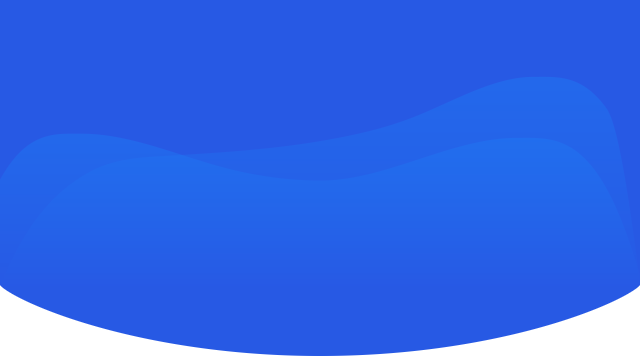
A WebGL 1 fragment shader for this background:

```glsl
precision highp float;
// Blue banner with two translucent fading waves and a bowed lower edge on white.
uniform vec2 u_resolution;

#define GRID vec2(768.0, 426.0)       // design grid spanning the canvas, y down
#define BASE_BLUE vec3(0.153, 0.350, 0.896)
#define GLOW_BLUE vec3(0.120, 0.470, 0.950)
#define PAPER vec3(1.0)
#define WAVE_ALPHA 0.5
#define FADE_END 342.0                // depth at which the waves vanish
#define BOW_TOP 341.0
#define BOW_DEPTH 85.0
#define BOW_POWER 0.8

// Cubic Hermite arc between knots holding (x, y, slope).
float arc(float x, vec3 a, vec3 b) {
  float w = b.x - a.x;
  float t = clamp((x - a.x) / w, 0.0, 1.0);
  float s = 1.0 - t;
  return mix(a.y, b.y, t * t * (3.0 - 2.0 * t))
       + w * t * s * (a.z * s - b.z * t);
}

// Low wave: crest at the left, central trough, crest at the right.
float lowWave(float x) {
  vec3 leftCrest = vec3(98.0, 160.0, 0.0);
  vec3 descent = vec3(256.0, 197.0, 0.29);
  vec3 trough = vec3(385.0, 216.0, 0.0);
  vec3 rightCrest = vec3(620.0, 165.0, 0.0);
  if (x < leftCrest.x) return arc(x, vec3(0.0, 215.0, -1.8), leftCrest);
  if (x < descent.x) return arc(x, leftCrest, descent);
  if (x < trough.x) return arc(x, descent, trough);
  if (x < rightCrest.x) return arc(x, trough, rightCrest);
  return arc(x, rightCrest, vec3(768.0, 330.0, 3.5));
}

// High wave: climbs from the left to a tall crest, then drops steeply.
float highWave(float x) {
  vec3 climb = vec3(100.0, 210.0, -0.62);
  vec3 shelf = vec3(200.0, 186.5, -0.06);
  vec3 middle = vec3(385.0, 168.7, -0.17);
  vec3 rise = vec3(490.0, 142.5, -0.37);
  vec3 crest = vec3(640.0, 92.0, 0.0);
  vec3 shoulder = vec3(728.0, 130.0, 1.4);
  if (x < climb.x) return arc(x, vec3(0.0, 342.0, -2.4), climb);
  if (x < shelf.x) return arc(x, climb, shelf);
  if (x < middle.x) return arc(x, shelf, middle);
  if (x < rise.x) return arc(x, middle, rise);
  if (x < crest.x) return arc(x, rise, crest);
  if (x < shoulder.x) return arc(x, crest, shoulder);
  return arc(x, shoulder, vec3(768.0, 340.0, 8.0));
}

// Lower edge of the banner.
float bow(float x) {
  float u = 2.0 * x / GRID.x - 1.0;
  return BOW_TOP + BOW_DEPTH * pow(max(1.0 - u * u, 0.0), BOW_POWER);
}

// Smooth coverage below a curve, given its height and local slope.
float below(float y, float height, float slope, float pixel) {
  return clamp((y - height) / (pixel * sqrt(1.0 + slope * slope)) + 0.5, 0.0, 1.0);
}

// Vertical fade from a wave's crest down to nothing.
float fade(float y, float crest) {
  return WAVE_ALPHA * clamp((FADE_END - y) / (FADE_END - crest), 0.0, 1.0);
}

void main() {
  vec2 uv = gl_FragCoord.xy / u_resolution;
  vec2 p = vec2(uv.x, 1.0 - uv.y) * GRID;
  float pixel = GRID.x / u_resolution.x;
  float h = 0.5 * pixel;

  // Local slopes for even edge smoothing
  float lowSlope = (lowWave(p.x + h) - lowWave(p.x - h)) / pixel;
  float highSlope = (highWave(p.x + h) - highWave(p.x - h)) / pixel;
  float bowSlope = (bow(p.x + h) - bow(p.x - h)) / pixel;

  // Layers, back to front
  vec3 color = BASE_BLUE;
  color = mix(color, GLOW_BLUE,
              fade(p.y, 92.0) * below(p.y, highWave(p.x), highSlope, pixel));
  color = mix(color, GLOW_BLUE,
              fade(p.y, 160.0) * below(p.y, lowWave(p.x), lowSlope, pixel));
  color = mix(color, PAPER, below(p.y, bow(p.x), bowSlope, pixel));

  gl_FragColor = vec4(color, 1.0);
}
```
